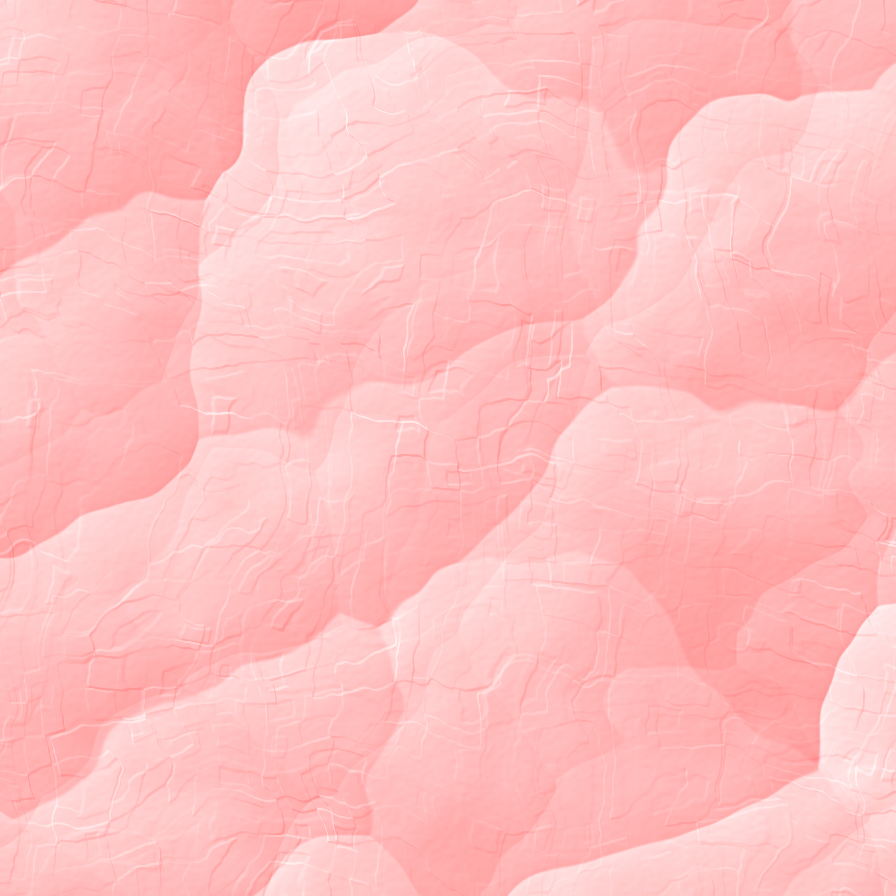
Give the GLSL for this texture, as a three.js fragment shader.

```glsl
// Pink embossed plaster: lit overlapping billows covered with fine, broken, blocky chips.
varying vec2 vUv;

const vec3 DEEP_PINK = vec3(1.0, 0.55, 0.55);
const vec3 PALE_PINK = vec3(1.0, 0.955, 0.955);
const vec2 LIGHT_DIR = vec2(-0.6, 0.8);

float hash(vec2 p) {
  vec3 q = fract(p.xyx * 0.1031);
  q += dot(q, q.yzx + 33.33);
  return fract((q.x + q.y) * q.z);
}

vec2 hash2(vec2 p) {
  return vec2(hash(p), hash(p + 57.3));
}

// Value noise; ramp 0.5 is smooth, a small ramp gives flat blocks with steep sides.
float noise(vec2 p, float ramp) {
  vec2 cell = floor(p);
  vec2 w = smoothstep(0.5 - ramp, 0.5 + ramp, fract(p));
  float low = mix(hash(cell), hash(cell + vec2(1.0, 0.0)), w.x);
  float high = mix(hash(cell + vec2(0.0, 1.0)), hash(cell + 1.0), w.x);
  return mix(low, high, w.y);
}

// Blocks pushed to two levels, so that many neighbours merge and their edges break off.
float slabs(vec2 p, float ramp) {
  return smoothstep(0.3, 0.7, noise(p, ramp));
}

vec2 warp(vec2 p, float freq, float amount) {
  vec2 q = p * freq + 11.0;
  return amount * (vec2(noise(q, 0.5), noise(q + 31.7, 0.5)) - 0.5);
}

mat2 rotation(float angle) {
  float c = cos(angle), s = sin(angle);
  return mat2(c, -s, s, c);
}

// Slope towards the light on domes over scattered centres; hardness sets the crease width.
float domeShade(vec2 p, vec2 light, float hardness) {
  vec2 cell = floor(p);
  float total = 0.0, shade = 0.0;
  for (int y = -1; y <= 1; y++) {
    for (int x = -1; x <= 1; x++) {
      vec2 site = cell + vec2(float(x), float(y));
      vec2 offset = p - site - 0.5 - 0.75 * (hash2(site) - 0.5);
      float weight = exp(-hardness * (dot(offset, offset) - 0.4));
      total += weight;
      shade += weight * dot(offset, light);
    }
  }
  return shade / total;
}

// Crisp domes with their creases sharpened into light and dark rims.
float billows(vec2 p, vec2 scale, float tilt) {
  vec2 q = rotation(tilt) * p * scale.x;
  q.y *= scale.y / scale.x;
  vec2 light = normalize(vec2(-0.25, 1.0));
  float crisp = domeShade(q, light, 190.0);
  return crisp + 0.4 * (crisp - domeShade(q, light, 40.0));
}

// Sparse raised or sunken rectangles, one per cell.
float chips(vec2 p) {
  vec2 cell = floor(p);
  vec2 halfSize = 0.12 + 0.26 * hash2(cell + 5.0);
  vec2 d = abs(fract(p) - 0.5) - halfSize;
  float plate = 1.0 - smoothstep(-0.03, 0.03, max(d.x, d.y));
  float present = step(0.35, hash(cell + 91.0));
  return plate * present * (hash(cell + 23.0) - 0.5);
}

// Contour steps of a smooth field.
float terraces(vec2 p, float levels) {
  float t = noise(p, 0.5) * levels;
  return floor(t) + smoothstep(0.88, 1.0, fract(t));
}

float fineHeight(vec2 p) {
  vec2 q = p + warp(p, 4.0, 0.15) + warp(p, 14.0, 0.045);
  q += warp(p, 48.0, 0.010) + warp(p, 120.0, 0.003);
  float height = 0.6 * slabs(q * vec2(31.0, 25.0), 0.04);
  height += 0.6 * slabs(q.yx * vec2(21.0, 17.0) + 40.0, 0.03);
  height += 1.3 * chips(q * vec2(19.0, 17.0) + 3.0);
  height += 0.35 * terraces(q * vec2(8.0, 6.0) + 70.0, 4.0);
  return height;
}

float softHeight(vec2 p) {
  vec2 q = p + warp(p, 6.0, 0.05);
  return noise(q * 7.0 + 20.0, 0.5) + 0.55 * noise(q * 18.0, 0.5);
}

float grainHeight(vec2 p) {
  return noise(p * vec2(150.0, 190.0), 0.5) + 0.8 * noise(p * 75.0 + 9.0, 0.5);
}

void main() {
  vec2 p = vUv + 2.0;

  // Large wavy billows, with a weaker, smaller set on top
  vec2 bent = p + warp(p, 3.5, 0.18) + warp(p, 9.0, 0.07) + warp(p, 24.0, 0.018);
  float tone = 0.5 + 0.37 * billows(bent, vec2(2.6, 3.5), 0.42);
  tone += 0.11 * billows(bent + 7.0, vec2(4.6, 5.4), 0.7);

  // Gentle undulation
  vec2 softStep = 0.010 * LIGHT_DIR;
  tone += 0.28 * (softHeight(p - softStep) - softHeight(p + softStep));

  // Fine embossed edges that fade in and out, and a faint grain
  vec2 fineStep = 0.0015 * LIGHT_DIR;
  float emboss = fineHeight(p - fineStep) - fineHeight(p + fineStep);
  float fade = mix(0.2, 0.65, noise(p * 8.0 + 50.0, 0.5));
  fade *= mix(0.25, 1.35, noise(p * 28.0 + 80.0, 0.5));
  tone += fade * emboss / (1.0 + 0.8 * abs(emboss));
  tone += 0.07 * (grainHeight(p - fineStep) - grainHeight(p + fineStep));

  gl_FragColor = vec4(mix(DEEP_PINK, PALE_PINK, clamp(tone, 0.0, 1.0)), 1.0);
}
```
